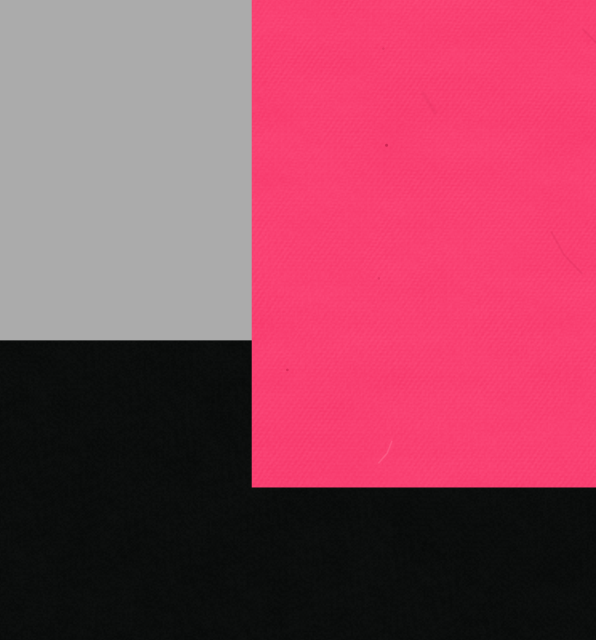
Reproduce this background procedurally as a WebGL 2 fragment shader.

```glsl
#version 300 es
precision highp float;

uniform vec2 u_resolution;
out vec4 fragColor;

const vec3 GREY = vec3(0.67);
const vec3 BLACK = vec3(0.043, 0.051, 0.048);
const vec3 PINK = vec3(0.977, 0.251, 0.446);
const vec3 DARK_PINK = vec3(0.78, 0.12, 0.30);
const vec3 PALE_PINK = vec3(1.0, 0.46, 0.60);

const float PANEL_LEFT = 0.3932;
const float PANEL_BOTTOM = 0.2383;
const float GREY_BOTTOM = 0.4681;

float hash(vec2 p) {
    return fract(sin(dot(p, vec2(127.1, 311.7))) * 43758.5453);
}

float valueNoise(vec2 p) {
    vec2 cell = floor(p);
    vec2 f = fract(p);
    f = f * f * (3.0 - 2.0 * f);
    float low = mix(hash(cell), hash(cell + vec2(1.0, 0.0)), f.x);
    float high = mix(hash(cell + vec2(0.0, 1.0)), hash(cell + vec2(1.0)), f.x);
    return mix(low, high, f.y);
}

float fractalNoise(vec2 p) {
    float sum = 0.0;
    float weight = 0.5;
    for (int i = 0; i < 4; i++) {
        sum += weight * valueNoise(p);
        p = p * 2.03 + 17.0;
        weight *= 0.5;
    }
    return sum;
}

// Soft step centred on an edge
float edgeMask(float edge, float x, float pixel) {
    return smoothstep(edge - 0.5 * pixel, edge + 0.5 * pixel, x);
}

float segmentDistance(vec2 p, vec2 a, vec2 b) {
    vec2 ab = b - a;
    float t = clamp(dot(p - a, ab) / dot(ab, ab), 0.0, 1.0);
    return length(p - a - ab * t);
}

float scratch(vec2 p, vec2 a, vec2 b, float width) {
    return 1.0 - smoothstep(0.0, width, segmentDistance(p, a, b));
}

float speck(vec2 p, vec2 centre, float radius) {
    return 1.0 - smoothstep(0.3 * radius, radius, length(p - centre));
}

// Diagonal ribs broken by fine horizontal threads
float twill(vec2 p) {
    float wobble = 1.5 * valueNoise(p * 60.0);
    float ribs = sin(dot(p, vec2(730.0, -500.0)) + wobble);
    float threads = sin(p.y * 1050.0 + wobble);
    float strength = 0.4 + 0.8 * valueNoise(p * 25.0);
    return (ribs + 0.5 * threads) * strength;
}

vec3 pinkCloth(vec2 p) {
    float weave = 0.010 * twill(p);
    float grain = 0.028 * (valueNoise(p * 400.0) - 0.5);
    float clouds = 0.035 * (fractalNoise(p * vec2(8.0, 22.0)) - 0.47);
    vec3 color = PINK + (weave + grain + clouds) * vec3(0.35, 1.0, 0.85);

    // Small dark flecks
    float flecks = 0.85 * speck(p, vec2(0.604, 0.773), 0.0035);
    flecks = max(flecks, 0.6 * speck(p, vec2(0.449, 0.422), 0.003));
    flecks = max(flecks, 0.4 * speck(p, vec2(0.592, 0.565), 0.003));
    flecks = max(flecks, 0.35 * speck(p, vec2(0.599, 0.924), 0.003));

    // Faint creases and one pale scratch
    float creases = scratch(p, vec2(0.862, 0.637), vec2(0.881, 0.602), 0.003);
    creases = max(creases, scratch(p, vec2(0.881, 0.602), vec2(0.909, 0.573), 0.003));
    creases = max(creases, scratch(p, vec2(0.911, 0.954), vec2(0.932, 0.933), 0.003));
    creases = max(creases, 0.7 * scratch(p, vec2(0.661, 0.854), vec2(0.680, 0.824), 0.005));
    float pale = scratch(p, vec2(0.612, 0.310), vec2(0.605, 0.292), 0.0025);
    pale = max(pale, scratch(p, vec2(0.605, 0.292), vec2(0.592, 0.277), 0.0025));

    color = mix(color, DARK_PINK, max(flecks, 0.2 * creases));
    return mix(color, PALE_PINK, 0.45 * pale);
}

vec3 blackCloth(vec2 p) {
    float grain = 0.022 * (valueNoise(p * 380.0) - 0.5);
    float clouds = 0.014 * (fractalNoise(p * 30.0) - 0.47);
    return BLACK + grain + clouds;
}

void main() {
    vec2 p = gl_FragCoord.xy / u_resolution.y;
    float pixel = 1.0 / u_resolution.y;

    float panel = edgeMask(PANEL_LEFT, p.x, pixel) * edgeMask(PANEL_BOTTOM, p.y, pixel);
    vec3 color = mix(blackCloth(p), GREY, edgeMask(GREY_BOTTOM, p.y, pixel));
    color = mix(color, pinkCloth(p), panel);
    fragColor = vec4(color, 1.0);
}
```
